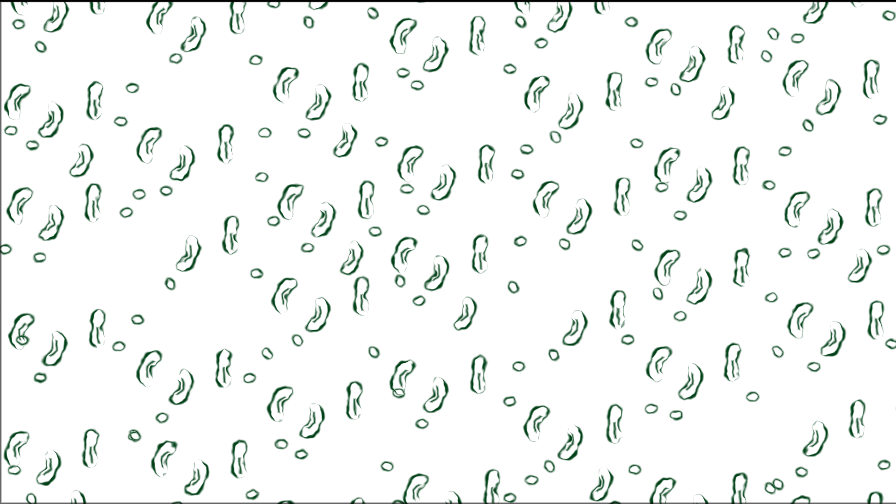
A Shadertoy shader for this pattern:

```glsl
// Scattered dark green bean outlines and small rings on white, like brush-drawn seeds.
// Staggered cells each hold a jittered cluster: two leaning beans, an upright one, rings.
// Strokes are distance bands whose weight swells and breaks with place and gradient noise.

const vec3 PAPER = vec3(1.0);
const vec3 INK = vec3(0.0, 0.25, 0.09);
const vec3 FRAME = vec3(0.0);
const float CANVAS_HEIGHT = 100.0;       // design units
const vec2 CELL = vec2(25.3, 21.7);
const float LEAN = 0.4;
const float FAR = 100.0;

vec2 hash2(vec2 p) {
    vec2 q = vec2(dot(p, vec2(127.1, 311.7)), dot(p, vec2(269.5, 183.3)));
    return fract(sin(q) * 43758.55);
}

float cornerSlope(vec2 cell, vec2 corner, vec2 f) {
    return dot(hash2(cell + corner) * 2.0 - 1.0, f - corner);
}

float gradientNoise(vec2 p) {
    vec2 i = floor(p), f = fract(p);
    vec2 u = f * f * (3.0 - 2.0 * f);
    float low = mix(cornerSlope(i, vec2(0, 0), f), cornerSlope(i, vec2(1, 0), f), u.x);
    float high = mix(cornerSlope(i, vec2(0, 1), f), cornerSlope(i, vec2(1, 1), f), u.x);
    return mix(low, high, u.y);
}

vec2 turn(vec2 p, float angle) {
    float c = cos(angle), s = sin(angle);
    return vec2(c * p.x - s * p.y, s * p.x + c * p.y);
}

// Band just inside the edge; a negative weight leaves a gap
float stroke(float edge, float weight) {
    return abs(edge + weight) - weight;
}

// Line bent at its middle, running from y = range.x to range.y
float innerLine(vec2 p, float x, float slope, vec2 range) {
    float across = abs(p.x - x - slope * abs(p.y)) - 0.17;
    float along = abs(p.y - 0.5 * (range.x + range.y)) - 0.5 * (range.y - range.x);
    return max(across, along);
}

// Bent capsule with a pinched waist, heavy on the left and open at the lower right
float bean(vec2 p, float halfLength, float radius, float bend, vec2 lineRange, vec2 seed) {
    if (dot(p, p) > 30.0) return FAR;
    p += 0.35 * vec2(gradientNoise(p * 0.9 + seed), gradientNoise(p * 0.9 - seed));
    p.x -= bend * (p.y * p.y - 3.0);
    float pinch = 0.38 * exp(-0.8 * p.y * p.y);
    vec2 fromSpine = vec2(p.x, p.y - clamp(p.y, -halfLength, halfLength));
    float edge = length(fromSpine) - radius + pinch;

    float left = smoothstep(0.2, 1.4, -p.x);
    float lobe = smoothstep(0.3, 2.2, abs(p.y + 0.2));
    float open = smoothstep(-0.9, -1.9, p.y) * smoothstep(-0.7, 0.4, p.x);
    float rough = 0.42 * gradientNoise(p * 0.8 + seed);
    float weight = 0.14 + left * mix(0.06, 0.24, lobe) - 0.26 * open + rough;
    float line = innerLine(p, 0.1, 0.05 + bend * 4.0, lineRange);
    return min(stroke(edge, weight), line);
}

float ring(vec2 p, vec2 seed) {
    if (dot(p, p) > 4.0) return FAR;
    vec2 r = hash2(seed);
    p = turn(p, r.x < 0.72 ? 0.4 * (r.y - 0.5) : 0.8 + 0.4 * r.y);
    p += 0.25 * gradientNoise(p + seed);
    float edge = (length(p / vec2(1.22, 0.95)) - 1.0) * 1.0;
    float weight = 0.08 + 0.13 * abs(p.y) + 0.25 * gradientNoise(p * 0.9 - seed);
    return stroke(edge, weight);
}

float cluster(vec2 p, vec2 id) {
    vec2 seed = hash2(id + 7.3) * 60.0;
    vec2 keep = hash2(id + 31.7);
    vec2 drift = hash2(id + 53.1) - 0.5;
    vec2 waist = vec2(-1.8, 1.5);
    float d = FAR;

    // Leaning pair, the second turned half round
    if (keep.x > 0.06)
        d = bean(turn(p, LEAN), 2.0, 1.65, 0.08, waist, seed);
    vec2 second = p - vec2(7.1, -4.2) - 0.5 * drift;
    d = min(d, bean(-turn(second, LEAN), 2.0, 1.6, 0.08, waist, seed + 11.0));
    // Upright slim bean
    if (keep.y > 0.05) {
        vec2 upright = turn(p - vec2(15.2, 0.0) - drift, 0.06);
        d = min(d, bean(upright, 2.3, 1.45, 0.015, vec2(-2.9, 0.2), seed + 23.0));
    }
    // Occasional stray
    if (keep.x > 0.68) {
        vec2 stray = p - vec2(12.5, -12.0) - 2.0 * drift;
        d = min(d, bean(-turn(stray, LEAN), 1.9, 1.5, 0.08, waist, seed + 37.0));
    }
    d = min(d, ring(p - vec2(-5.5, 4.4) - drift, seed + 41.0));
    d = min(d, ring(p - vec2(3.5, -9.7) - 2.0 * drift.yx, seed + 43.0));
    return min(d, ring(p - vec2(23.5, 2.3) + drift, seed + 47.0));
}

// Nearest stroke among the surrounding clusters, alternate columns staggered
float scatter(vec2 p) {
    float d = FAR;
    for (int i = -1; i <= 1; i++) {
        float column = floor(p.x / CELL.x) + float(i);
        float shift = CELL.y * (0.5 * mod(column, 2.0) + 0.25 * hash2(vec2(column, 3.0)).x);
        for (int j = -1; j <= 1; j++) {
            vec2 id = vec2(column, floor((p.y - shift) / CELL.y) + float(j));
            vec2 jitter = (hash2(id) - 0.5) * vec2(4.0, 6.0);
            vec2 anchor = id * CELL + vec2(5.0, 14.0 + shift) + jitter;
            d = min(d, cluster(p - anchor, id));
        }
    }
    return d;
}

void mainImage(out vec4 fragColor, in vec2 fragCoord) {
    float pixel = CANVAS_HEIGHT / iResolution.y;
    vec2 p = fragCoord * pixel;
    float softness = max(0.28, 0.6 * pixel);
    float ink = 1.0 - smoothstep(-softness, softness, scatter(p));
    vec3 color = mix(PAPER, INK, ink);

    // Dark top rule, faint hairlines on the left and bottom
    float hairline = 1.0 - smoothstep(0.1, 0.45, min(p.x, p.y));
    float topRule = 1.0 - smoothstep(0.25, 0.55, CANVAS_HEIGHT - p.y);
    color = mix(color, FRAME, max(0.6 * hairline, topRule));
    fragColor = vec4(color, 1.0);
}
```
